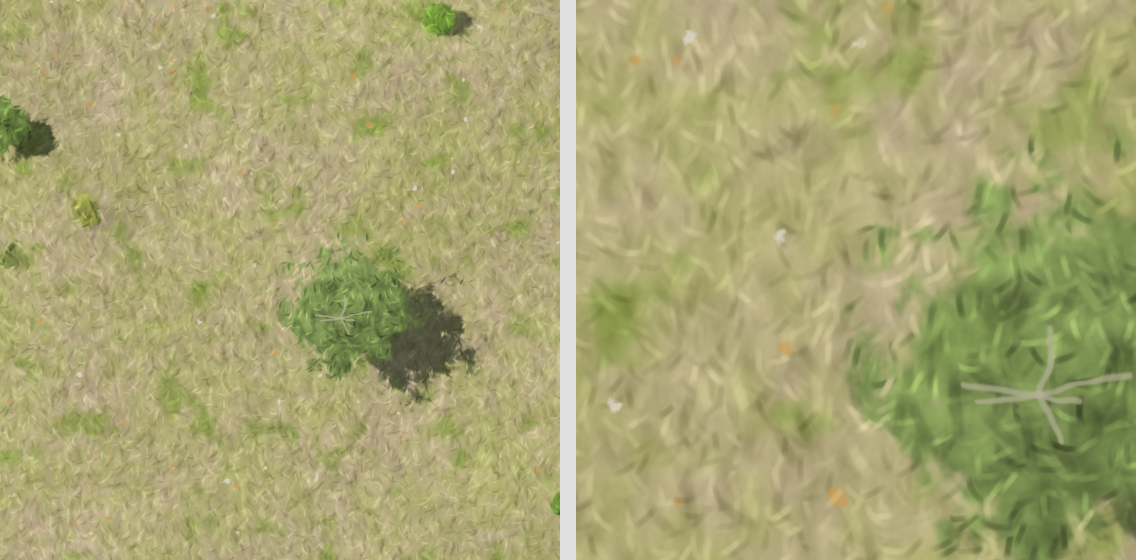
Left, the full canvas; right, a detail of the centre.
This texture is drawn by a WebGL 1 fragment shader. Its source:

```glsl
precision highp float;
// Dry meadow seen from above: straw-coloured grass with a few green shrubs.
// Blades are short random strokes in jittered cells over soft noise; shrubs
// are ragged discs of leaf strokes with shadows falling to the lower right.
uniform vec2 u_resolution;

vec2 hash2(vec2 p) {
  vec3 q = fract(p.xyx * vec3(0.1031, 0.1030, 0.0973));
  q += dot(q, q.yzx + 33.33);
  return fract((q.xx + q.yz) * q.zy);
}

float noise(vec2 p) {
  vec2 i = floor(p), f = fract(p);
  f = f * f * (3.0 - 2.0 * f);
  float low = mix(hash2(i).x, hash2(i + vec2(1.0, 0.0)).x, f.x);
  float high = mix(hash2(i + vec2(0.0, 1.0)).x, hash2(i + 1.0).x, f.x);
  return mix(low, high, f.y);
}

float fbm(vec2 p) {
  float sum = 0.0, amp = 0.5;
  for (int i = 0; i < 4; i++) {
    sum += amp * noise(p);
    p = mat2(1.6, 1.2, -1.2, 1.6) * p + 17.3;
    amp *= 0.5;
  }
  return sum / 0.9375;
}

// Signed tone of overlapping, slightly bent blades, one per cell
float blades(vec2 p, float cells, float spread) {
  vec2 q = p * cells + cells * 1.7, home = floor(q);
  float tone = 0.0;
  for (int j = -1; j <= 1; j++) {
    for (int i = -1; i <= 1; i++) {
      vec2 cell = home + vec2(float(i), float(j));
      vec2 s = hash2(cell + 71.3), d = q - cell - hash2(cell);
      float angle = 1.3 + 1.6 * (noise(cell * 0.12) - 0.5) + (s.x - 0.5) * spread;
      vec2 dir = vec2(cos(angle), sin(angle));
      float along = dot(d, dir);
      float across = dot(d, vec2(-dir.y, dir.x)) + (s.x - 0.5) * 0.5 * along * along;
      float cover = (1.0 - smoothstep(0.25, 0.9, abs(along)))
                  * (1.0 - smoothstep(0.06, 0.26, abs(across)));
      tone = mix(tone, s.y * 2.0 - 1.0, cover);
    }
  }
  return tone;
}

// Rare ragged specks: share is the fraction of cells that hold one
float specks(vec2 p, float cells, float share) {
  vec2 q = p * cells, cell = floor(q);
  vec2 centre = 0.35 + 0.3 * hash2(cell + 9.1);
  vec2 pick = hash2(cell + 41.7);
  float d = length(q - cell - centre) + (fbm(q * 4.0) - 0.5) * 0.45;
  return step(pick.x, share) * (1.0 - smoothstep(0.08, 0.26, d + 0.12 * pick.y));
}

float segment(vec2 p, vec2 a, vec2 b) {
  vec2 ab = b - a;
  return length(p - a - ab * clamp(dot(p - a, ab) / dot(ab, ab), 0.0, 1.0));
}

// Shadow, then foliage of one shrub painted over the ground
vec3 shrub(vec3 ground, vec2 p, vec2 centre, float radius, vec3 leaf, float shade, float tone) {
  vec2 d = (p - centre) / radius;
  if (length(d) > 3.0) return ground;
  float ragged = (fbm(p * 38.0) - 0.5) * 1.1 + tone * 0.13;
  vec2 shadowOffset = (d - vec2(0.85, -0.4)) * vec2(0.95, 1.1);
  float shadow = 1.0 - smoothstep(0.65, 1.0, length(shadowOffset) + ragged);
  vec3 color = mix(ground, ground * vec3(0.43, 0.47, 0.46), shadow * shade);
  float cover = 1.0 - smoothstep(0.72, 1.05, length(d) + ragged);
  float light = 0.98 + 0.36 * tone + 0.6 * (fbm(p * 55.0 + 8.0) - 0.5)
              - 0.14 * dot(d, vec2(0.8, -0.6));
  return mix(color, leaf * light, cover * 0.92);
}

void main() {
  vec2 p = gl_FragCoord.xy / min(u_resolution.x, u_resolution.y);
  // Grass: blade tone, fine mottling and broad patches
  float coarse = blades(p, 50.0, 1.7);
  float fine = blades(p + 3.1, 88.0, 2.4);
  float patches = fbm(p * 5.0 + 2.0) - 0.5;
  float mottle = fbm(p * vec2(85.0, 60.0)) - 0.5;
  float light = 0.075 * coarse + 0.085 * fine + 0.17 * mottle + 0.10 * patches;
  vec3 color = vec3(0.70, 0.67, 0.48) + light * vec3(1.0, 0.97, 0.88);
  // Hue drifts between pinkish straw and living green
  float hue = (fbm(p * 7.0 + 31.0) - 0.5) * 1.3 + (noise(p * 48.0 + 5.0) - 0.5) * 0.7;
  color += hue * vec3(-0.055, 0.005, -0.11);
  float tufts = smoothstep(0.62, 0.8, fbm(p * 17.0 + 60.0));
  color = mix(color, color * vec3(0.84, 0.93, 0.72), tufts);
  // Withered orange herbs in loose groups, and pale stones
  float group = smoothstep(0.48, 0.62, noise(p * 5.0 + 12.0));
  color = mix(color, vec3(0.79, 0.61, 0.34) + 0.08 * fine, 0.75 * group * specks(p, 34.0, 0.09));
  color = mix(color, vec3(0.86, 0.84, 0.79), 0.85 * specks(p + 0.37, 42.0, 0.018));
  // Shrubs, from faint tufts to the large one
  float leaves = clamp(coarse * 0.6 + fine * 0.8, -1.0, 1.0);
  color = shrub(color, p, vec2(0.15, 0.625), 0.032, vec3(0.58, 0.60, 0.29), 0.2, leaves);
  color = shrub(color, p, vec2(0.02, 0.54), 0.022, vec3(0.49, 0.53, 0.29), 0.3, leaves);
  color = shrub(color, p, vec2(0.997, 0.10), 0.018, vec3(0.43, 0.57, 0.22), 0.7, leaves);
  color = shrub(color, p, vec2(0.785, 0.967), 0.033, vec3(0.44, 0.58, 0.22), 0.8, leaves);
  color = shrub(color, p, vec2(0.005, 0.775), 0.052, vec3(0.43, 0.54, 0.27), 0.95, leaves);
  color = shrub(color, p, vec2(0.625, 0.445), 0.118, vec3(0.46, 0.55, 0.30), 0.95, leaves);
  // Bare twigs in the heart of the large shrub
  vec2 heart = vec2(0.612, 0.435);
  for (int i = 0; i < 6; i++) {
    vec2 r = hash2(vec2(float(i), 5.0));
    float angle = float(i) * 1.05 + r.x;
    vec2 tip = heart + (0.02 + 0.03 * r.y) * vec2(cos(angle), sin(angle));
    float d = segment(p + 0.008 * (noise(p * 60.0) - 0.5), heart, tip);
    color = mix(color, vec3(0.70, 0.69, 0.58), 0.7 * (1.0 - smoothstep(0.0006, 0.003, d)));
  }
  gl_FragColor = vec4(clamp(color, 0.0, 1.0), 1.0);
}
```
